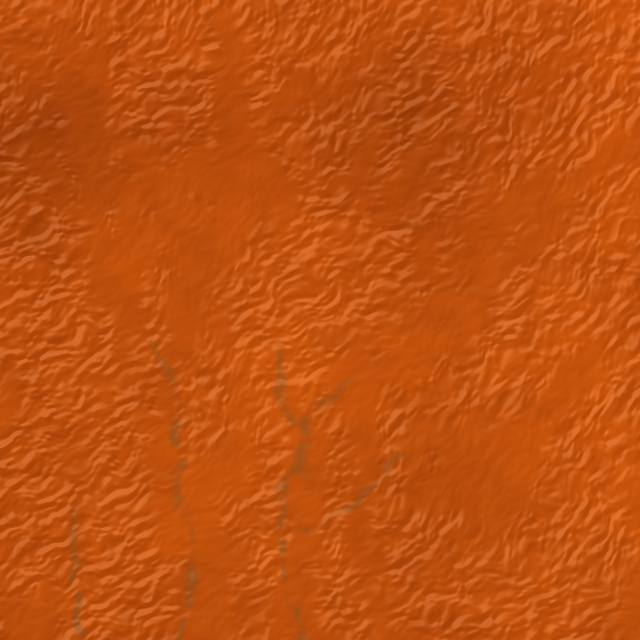
Write a Shadertoy shader that draws this texture.

```glsl
// Orange desert relief: short broken ridges gathered in narrow streaky patches,
// drawn as embossed stretched noise over a broadly shaded, grainy ground,
// with a few faint grey-brown dry channels climbing from the lower edge.

const vec3 GROUND_DARK  = vec3(0.625, 0.245, 0.035);
const vec3 GROUND_LIGHT = vec3(0.780, 0.325, 0.045);
const vec3 CREST_GAIN   = vec3(0.095, 0.115, 0.130);
const vec3 SHADOW_LOSS  = vec3(0.055, 0.030, 0.008);
const vec3 CHANNEL      = vec3(0.560, 0.345, 0.170);

const vec2  RIDGE_FREQ    = vec2(50.0, 96.0);  // along, across each ridge
const vec2  PATCH_FREQ    = vec2(5.5, 19.0);   // along, across each patch
const vec2  LIGHT_STEP    = vec2(-0.0034, 0.0048);
const float RIDGE_WARP    = 0.016;
const float CHANNEL_WIDTH = 0.011;
const float CHANNEL_ALPHA = 0.62;

float hash(vec2 p) {
    return fract(sin(dot(p, vec2(127.1, 311.7))) * 43758.5453);
}

float noise(vec2 p) {
    vec2 i = floor(p), f = fract(p);
    f = f * f * (3.0 - 2.0 * f);
    return mix(mix(hash(i), hash(i + vec2(1, 0)), f.x),
               mix(hash(i + vec2(0, 1)), hash(i + vec2(1, 1)), f.x), f.y);
}

float fbm(vec2 p) {
    float sum = 0.0, amp = 0.55;
    for (int i = 0; i < 4; i++) {
        sum += amp * noise(p);
        p = p * 2.03 + 17.3;
        amp *= 0.5;
    }
    return sum;
}

vec2 warp(vec2 p, float freq) {
    return vec2(noise(p * freq + 3.7), noise(p * freq + 41.2)) - 0.5;
}

// Coordinates along and across a direction
vec2 turn(vec2 p, float angle) {
    float c = cos(angle), s = sin(angle);
    return vec2(c * p.x + s * p.y, c * p.y - s * p.x);
}

float stretched(vec2 p, float angle, vec2 freq) {
    vec2 q = turn(p, angle) * freq;
    return 0.64 * noise(q + 9.0) + 0.36 * noise(q * 1.9 + 31.0);
}

// Ridges lie flat at the left and steepen toward the upper right
float ridgeHeight(vec2 p) {
    float steep = smoothstep(0.38, 0.62, 0.5 * p.x + 0.4 * p.y
                             + 0.7 * (noise(p * 6.0) - 0.5));
    vec2 q = p + RIDGE_WARP * warp(p, 30.0);
    return mix(stretched(q, 0.45, RIDGE_FREQ),
               stretched(q, 0.98, RIDGE_FREQ), steep);
}

// Patches run upright at the left, diagonally at the right, with ragged edges
float ridgePatch(vec2 p) {
    vec2 q = p + 0.05 * warp(p, 8.0) + 0.012 * warp(p, 45.0);
    float diagonal = smoothstep(0.42, 0.66, p.x + 0.3 * (p.y - 0.5));
    float cover = mix(stretched(q, 1.57, PATCH_FREQ),
                      stretched(q, 0.80, PATCH_FREQ), diagonal);
    cover += 0.30 * (noise(p * 42.0 + 7.0) - 0.5);
    cover += 0.16 * smoothstep(0.84, 0.96, p.y);
    cover += 0.12 * smoothstep(1.35, 1.75, p.x + p.y);
    return smoothstep(0.34, 0.60, cover);
}

// Broad light: a dark band below the top edge, bright upper right corner
float broadLight(vec2 p) {
    float bend = 0.10 * (noise(p * 3.0 + 5.0) - 0.5);
    float band = exp(-pow((p.y - 0.83 + bend) / 0.13, 2.0));
    band *= 1.0 - smoothstep(0.62, 0.95, p.x);
    vec2 toHollow = p - vec2(0.09, 0.74);
    float hollow = exp(-dot(toHollow, toHollow) / 0.016);
    float corner = smoothstep(1.45, 1.95, p.x + p.y);
    float mottle = 0.75 * (fbm(p * 4.5) - 0.5) + 0.28 * (noise(p * 34.0) - 0.5);
    return 0.76 + mottle - 0.40 * band - 0.30 * hollow + 0.32 * corner;
}

float channel(vec2 p, vec2 foot, vec2 tip) {
    vec2 q = p + 0.055 * warp(p, 9.0) + 0.022 * warp(p, 36.0);
    vec2 axis = tip - foot;
    float t = clamp(dot(q - foot, axis) / dot(axis, axis), 0.0, 1.0);
    float d = length(q - foot - axis * t);
    return (1.0 - smoothstep(0.1, 1.3, d / CHANNEL_WIDTH)) * (1.0 - 0.4 * t);
}

void mainImage(out vec4 fragColor, in vec2 fragCoord) {
    vec2 p = fragCoord / iResolution.y;

    // Emboss the ridges along the light
    float slope = ridgeHeight(p) - ridgeHeight(p + LIGHT_STEP);
    float cover = ridgePatch(p);
    float crest = smoothstep(-0.06, 0.25, slope) * mix(0.14, 1.0, cover);
    float shadow = smoothstep(0.02, 0.28, -slope) * mix(0.35, 1.0, cover);

    vec3 color = mix(GROUND_DARK, GROUND_LIGHT, clamp(broadLight(p), -0.1, 1.1));
    color += CREST_GAIN * crest - SHADOW_LOSS * shadow;

    // Dry channels: three stems and two side arms
    float bed = channel(p, vec2(0.46, -0.02), vec2(0.45, 0.22));
    bed = max(bed, channel(p, vec2(0.45, 0.22), vec2(0.55, 0.43)));
    bed = max(bed, channel(p, vec2(0.47, 0.15), vec2(0.66, 0.30)));
    bed = max(bed, channel(p, vec2(0.48, 0.33), vec2(0.42, 0.44)));
    bed = max(bed, channel(p, vec2(0.27, -0.02), vec2(0.30, 0.28)));
    bed = max(bed, channel(p, vec2(0.30, 0.28), vec2(0.26, 0.47)));
    bed = max(bed, channel(p, vec2(0.11, -0.02), vec2(0.13, 0.19)));
    float broken = CHANNEL_ALPHA * smoothstep(0.0, 0.7, noise(p * 48.0));
    color = mix(color, CHANNEL + 0.6 * CREST_GAIN * (crest - 0.4), bed * broken);

    fragColor = vec4(color, 1.0);
}
```
